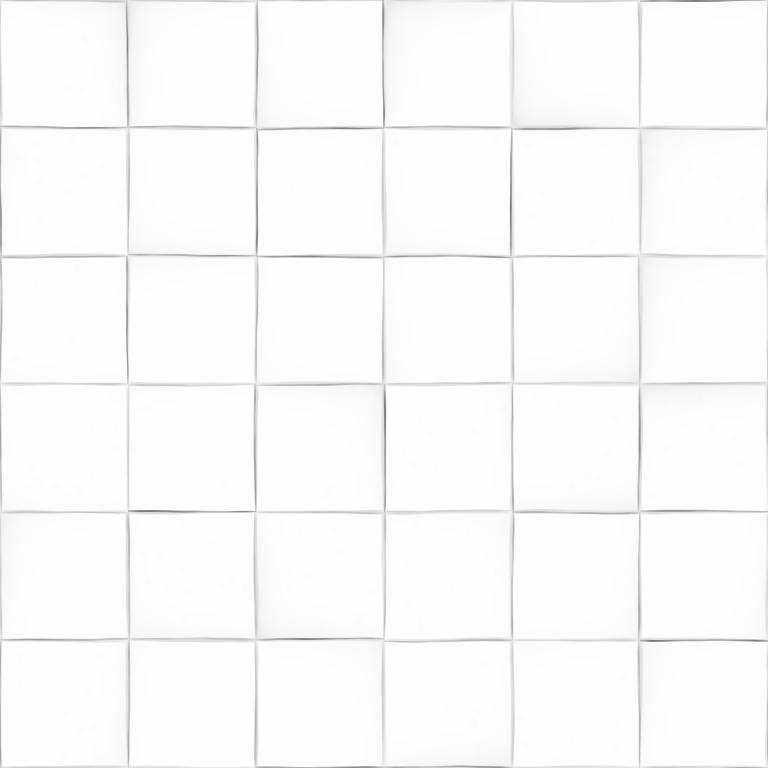
Write a three.js fragment shader that draws this pattern.

```glsl
// A six by six wall of glossy white square tiles with thin, uneven grey joints.
// Each joint has two gently bent sides, a pale bed and a broken dark streak;
// each tile is tilted at random, which shades the sides it leans toward.

varying vec2 vUv;

const float TILES = 6.0;
const float HALF_JOINT = 0.0145;   // in tile widths
const float SOFTNESS = 0.006;
const vec3 GLAZE = vec3(0.997);
const vec3 SHADOW = vec3(0.0);

float hash(vec2 p) {
  vec3 q = fract(vec3(p.xyx) * 0.1031);
  q += dot(q, q.yzx + 33.33);
  return fract((q.x + q.y) * q.z);
}

// Layered sines, roughly -1 to 1
float wave(float t, float seed) {
  float phase = seed * 40.0;
  return 0.65 * sin(t * 3.5 + phase)
       + 0.25 * sin(t * 8.0 + phase * 1.7)
       + 0.10 * sin(t * 19.0 + phase * 2.3);
}

// Joint along y nearest to p: x is its coverage, y its darkness
vec2 joint(vec2 p, float seed) {
  float line = floor(p.x + 0.5);
  float across = p.x - line;
  float along = fract(p.y);
  vec2 id = mod(vec2(line, floor(p.y)), TILES) + seed;
  float a = hash(id);
  float b = hash(id + 17.0);
  float c = hash(id + 41.0);

  // Both sides bend on their own
  float low = -HALF_JOINT + 0.008 * wave(along, a);
  float high = HALF_JOINT + 0.008 * wave(along, b);
  float inside = min(across - low, high - across);
  float cover = smoothstep(-SOFTNESS, SOFTNESS, inside);

  // A dark streak hugs one side and fades at the crossings
  float middle = mix(low, high, mix(0.28, 0.72, step(0.5, c)));
  middle += 0.003 * wave(along * 1.6, c);
  float streak = 1.0 - smoothstep(0.002, 0.013, abs(across - middle));
  float ends = smoothstep(0.0, 0.1, min(along, 1.0 - along));
  float broken = 0.7 + 0.3 * wave(along * 2.0, a + b);
  float strength = mix(0.09, 0.46, b * b) * broken;
  float bed = 0.09 + 0.03 * a + 0.03 * wave(along, c);
  return vec2(cover, (bed + strength * streak) * mix(0.6, 1.0, ends));
}

// Shade that gathers along the sides a tilted tile leans toward
float tiltShade(vec2 f, vec2 id) {
  float angle = 6.2832 * hash(id + 71.0);
  vec2 lean = vec2(cos(angle), sin(angle));
  vec2 toSide = mix(f, 1.0 - f, step(0.0, lean));
  vec2 wide = abs(lean) * exp(-toSide / 0.12);
  vec2 tight = abs(lean) * exp(-toSide / 0.03);
  float amount = mix(0.012, 0.065, pow(hash(id + 93.0), 2.0));

  // The shade thins out away from the lowest corner
  vec2 thin = mix(vec2(1.0), 1.0 - toSide.yx, 0.6);
  vec2 sides = thin * (wide + 0.8 * tight);
  return amount * (sides.x + sides.y);
}

// Sparse faint pits from cellular noise
float pits(vec2 p) {
  vec2 cell = floor(p);
  float pit = 0.0;
  for (int y = -1; y <= 1; y++) {
    for (int x = -1; x <= 1; x++) {
      vec2 id = cell + vec2(float(x), float(y));
      vec2 center = id + vec2(hash(id + 5.0), hash(id + 29.0));
      float present = step(0.88, hash(id + 53.0));
      float dist = length(p - center);
      pit = max(pit, present * (1.0 - smoothstep(0.1, 0.4, dist)));
    }
  }
  return pit;
}

void main() {
  vec2 p = vUv * TILES;
  vec2 id = mod(floor(p), TILES);

  // Tile face
  float patchy = step(0.5, hash(id + 111.0));
  float shade = tiltShade(fract(p), id) + 0.008 * patchy * pits(p * 9.0);

  // Joints in both directions
  vec2 upright = joint(p, 3.0);
  vec2 level = joint(p.yx, 131.0);
  float cover = max(upright.x, level.x);
  float dark = max(upright.x * upright.y, level.x * level.y);

  float total = shade * (1.0 - cover) + dark;
  gl_FragColor = vec4(mix(GLAZE, SHADOW, clamp(total, 0.0, 1.0)), 1.0);
}
```
